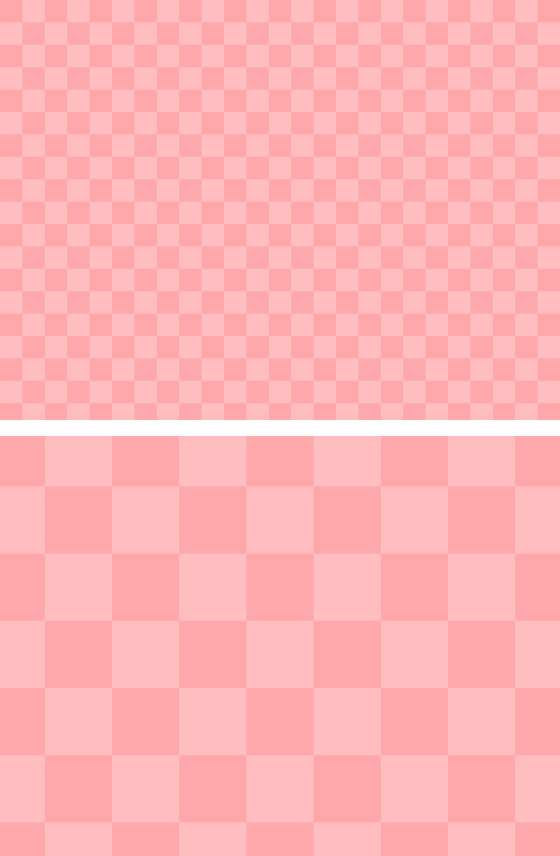
Top: the whole. Bottom: its middle third, enlarged.
A WebGL 1 fragment shader for this pattern:

```glsl
precision highp float;
// Two-tone pink checkerboard of square cells, anchored at the top left corner.

uniform vec2 u_resolution;

const float CELLS_PER_HEIGHT = 18.75;
const vec3 LIGHT_PINK = vec3(1.0, 0.74, 0.75);
const vec3 DEEP_PINK = vec3(1.0, 0.66, 0.67);

// Square wave per axis: +1 in even cells, -1 in odd ones, with edges one pixel wide.
vec2 cellSign(vec2 cell, float pixel) {
    vec2 edgeDistance = abs(mod(cell - 0.5, 2.0) - 1.0) - 0.5;
    return clamp(2.0 * edgeDistance / pixel, -1.0, 1.0);
}

// Coverage of the cells whose column and row have the same parity.
float checker(vec2 cell, float pixel) {
    vec2 parity = cellSign(cell, pixel);
    return 0.5 + 0.5 * parity.x * parity.y;
}

void main() {
    // Cell units, counted rightwards and downwards from the top left.
    float pixel = CELLS_PER_HEIGHT / u_resolution.y;
    vec2 fromTopLeft = vec2(gl_FragCoord.x, u_resolution.y - gl_FragCoord.y);
    float deep = checker(fromTopLeft * pixel, pixel);

    gl_FragColor = vec4(mix(LIGHT_PINK, DEEP_PINK, deep), 1.0);
}
```
